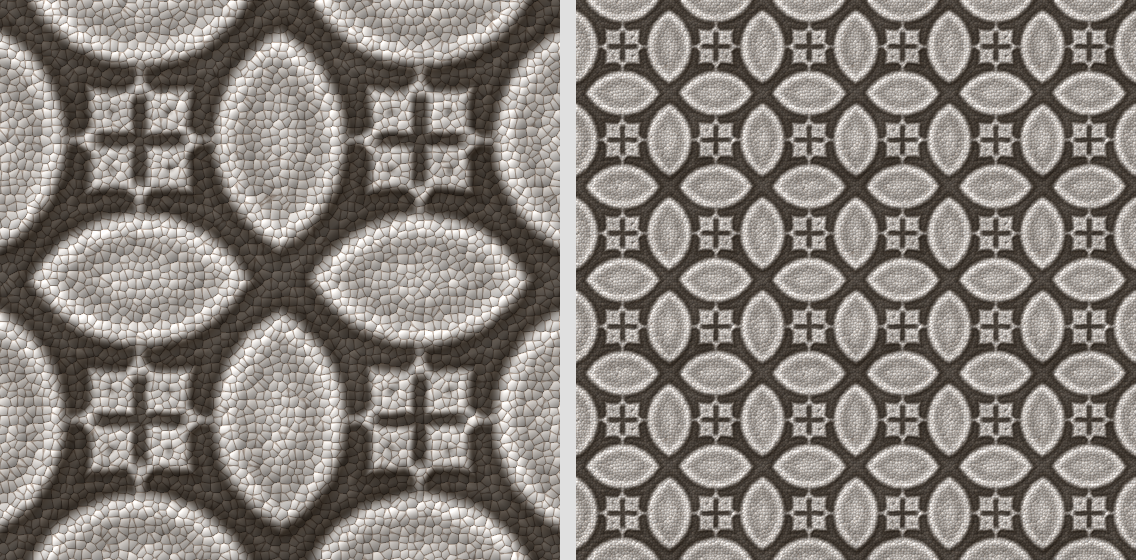
Left, the tile; right, the same tile 3 across and 3 down.
Write a WebGL 1 fragment shader that draws this pattern.

```glsl
precision highp float;

uniform vec2 u_resolution;

#define REPEATS 2.0
#define PEBBLES 66.0
#define ARC_RADIUS 0.441
#define ARC_OFFSET 0.206
#define RIM_INSET 0.045
#define RIM_WIDTH 0.036
#define SQUARE_HALF 0.168
#define PATCHINESS 0.15
#define LIGHT_DIR vec2(-0.55, 0.835)
#define DARK_BROWN vec3(0.17, 0.14, 0.11)
#define PALE_STONE vec3(0.90, 0.89, 0.88)

vec2 hash2(vec2 p) {
  p = vec2(dot(p, vec2(127.1, 311.7)), dot(p, vec2(269.5, 183.3)));
  return fract(sin(p) * 43758.545);
}

float cornerGradient(vec2 cell, vec2 offset, float period) {
  return dot(hash2(mod(cell, period) + period) * 2.0 - 1.0, offset);
}

// Gradient noise that wraps over the canvas
float wrapNoise(vec2 uv, float period) {
  vec2 p = uv * period;
  vec2 i = floor(p), f = fract(p);
  vec2 w = f * f * f * (f * (f * 6.0 - 15.0) + 10.0);
  vec2 e = vec2(1.0, 0.0);
  float low = mix(cornerGradient(i, f, period),
                  cornerGradient(i + e, f - e, period), w.x);
  float high = mix(cornerGradient(i + e.yx, f - e.yx, period),
                   cornerGradient(i + 1.0, f - 1.0, period), w.x);
  return mix(low, high, w.y);
}

float bump(float x, float width) {
  return exp(-x * x / (width * width));
}

// Falls from 1 to 0 as x passes from lo to hi
float fall(float lo, float hi, float x) {
  return 1.0 - smoothstep(lo, hi, x);
}

// Pointed oval centred on the middle of a cell side
float ovalDistance(vec2 q) {
  return length(vec2(0.5 - q.x + ARC_OFFSET, q.y)) - ARC_RADIUS;
}

// Embossed relief: 0 in the ground, 1 on the rims
float relief(vec2 uv) {
  vec2 q = abs(fract(uv * REPEATS) - 0.5);
  float along = min(q.x, q.y), across = max(q.x, q.y);

  float oval = min(ovalDistance(q), ovalDistance(q.yx));
  float edge = SQUARE_HALF + 0.3 * along * along + 0.042 * fall(0.0, 0.06, along);
  float square = across - edge;

  float ground = 0.11 + 0.12 * smoothstep(0.015, 0.09, min(oval, square));

  // Raised rim, sunken ring and mounded middle
  float ovalTone = 0.62 + 0.30 * bump(oval + RIM_INSET, RIM_WIDTH)
                 + 0.16 * fall(-0.22, -0.12, oval);

  // Square split by a grooved cross, one pit in each quarter
  float groove = fall(0.012, 0.044, along) * fall(0.13, 0.19, across);
  float pit = bump(length(q - 0.104), 0.016);
  float squareTone = 0.80 - 0.64 * groove - 0.30 * pit;

  // Thin link from the square to each oval
  float link = fall(0.0, 0.032, along) * smoothstep(0.18, 0.21, across)
             * fall(0.25, 0.29, across);
  ground += 0.40 * link;

  float tone = mix(ground, squareTone, fall(-0.022, 0.024, square));
  return mix(tone, ovalTone, fall(-0.026, 0.026, oval));
}

// Cellular pebbles: x = gap to the neighbour, y = light, z = random shade
vec3 pebble(vec2 uv) {
  vec2 p = uv * PEBBLES;
  vec2 base = floor(p);
  float nearest = 8.0, second = 8.0, shade = 0.0;
  vec2 toPixel = vec2(0.0);
  for (int y = -1; y <= 1; y++) {
    for (int x = -1; x <= 1; x++) {
      vec2 cell = base + vec2(float(x), float(y));
      vec2 rnd = hash2(mod(cell, PEBBLES));
      vec2 delta = p - cell - 0.5 - 0.8 * (rnd - 0.5);
      float dist = length(delta);
      if (dist < nearest) {
        second = nearest;
        nearest = dist;
        toPixel = delta;
        shade = fract(rnd.x * 7.3 + rnd.y * 3.1);
      } else {
        second = min(second, dist);
      }
    }
  }
  return vec3(second - nearest, dot(toPixel, LIGHT_DIR), shade);
}

void main() {
  vec2 uv = gl_FragCoord.xy / u_resolution;
  vec2 wobble = vec2(wrapNoise(uv, 24.0), wrapNoise(uv + 0.37, 24.0));
  vec2 warped = uv + 0.005 * wobble;

  // Broad relief, soft light and uneven staining
  float tone = relief(warped);
  float slope = tone - relief(warped + 0.012 * LIGHT_DIR);
  float stain = wrapNoise(uv, 5.0) + 0.6 * wrapNoise(uv, 13.0);
  tone += 0.16 * slope + PATCHINESS * stain * (0.45 + 0.55 * tone);
  vec3 color = mix(DARK_BROWN, PALE_STONE, clamp(tone, 0.0, 1.0));

  // Pebbled grain with brown crevices
  vec3 grain = pebble(uv + 0.002 * wobble);
  float top = smoothstep(0.0, 0.24, grain.x);
  color *= mix(vec3(0.74, 0.69, 0.65), vec3(1.0), top);
  color *= (1.0 + 0.36 * grain.y) * (0.95 + 0.13 * grain.z);
  gl_FragColor = vec4(clamp(color, 0.0, 1.0), 1.0);
}
```
